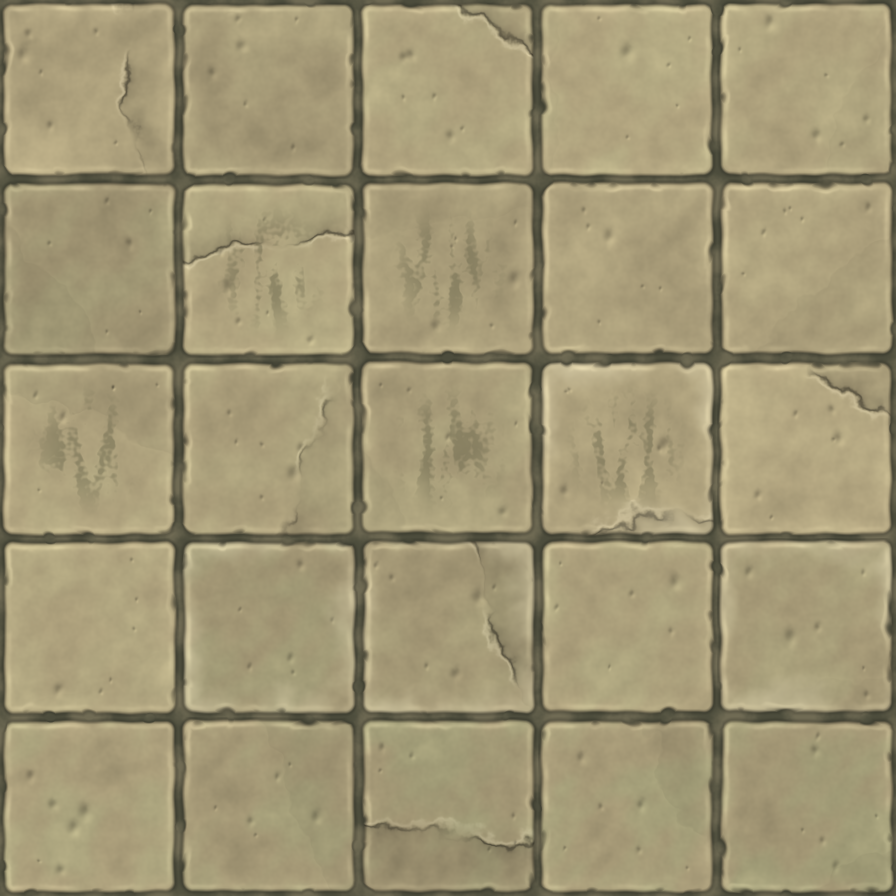
This texture is drawn by a WebGL 1 fragment shader. Its source:

```glsl
precision highp float;
// Five by five worn sandstone floor tiles with dark olive grout.
// Each tile is a wobbly rounded box with its own tone, cracks, pits and stains;
// wrapping gradient noise adds the brushed mottling and keeps the edges seamless.
uniform vec2 u_resolution;

float hash(vec2 p) {
    vec3 q = fract((p.xyx + 17.0) * vec3(0.1031, 0.1030, 0.0973));
    q += dot(q, q.yzx + 33.33);
    return fract((q.x + q.y) * q.z);
}

float gradient(vec2 corner, vec2 offset, vec2 freq) {
    float a = 6.2832 * hash(mod(corner, freq) + freq);
    return dot(vec2(cos(a), sin(a)), offset);
}

// Gradient noise that wraps over the canvas for whole frequencies.
float noise(vec2 uv, vec2 freq) {
    vec2 p = uv * freq, i = floor(p), f = p - i;
    vec2 u = f * f * f * (f * (f * 6.0 - 15.0) + 10.0);
    vec2 e = vec2(1.0, 0.0);
    return mix(mix(gradient(i, f, freq), gradient(i + e, f - e, freq), u.x),
               mix(gradient(i + e.yx, f - e.yx, freq), gradient(i + 1.0, f - 1.0, freq), u.x), u.y);
}

float fbm(vec2 uv, vec2 freq) {
    float sum = 0.0, amp = 0.7;
    for (int i = 0; i < 4; i++) {
        sum += amp * noise(uv, freq);
        freq *= 2.0;
        amp *= 0.5;
    }
    return sum;
}

float roundBox(vec2 p, float halfSize, float radius) {
    vec2 q = abs(p) - halfSize + radius;
    return length(max(q, 0.0)) + min(max(q.x, q.y), 0.0) - radius;
}

float ridge(float x, float width) {
    x /= width;
    return exp(-x * x);
}

void main() {
    vec2 uv = gl_FragCoord.xy / u_resolution;
    vec2 id = floor(uv * 5.0), p = fract(uv * 5.0) - 0.5;
    float px = 5.0 / min(u_resolution.x, u_resolution.y);
    float broad = fbm(uv, vec2(10.0)), fine = fbm(uv, vec2(40.0));
    float grain = noise(uv, vec2(170.0));

    // Tile outline: hand-cut wobble, small offset and nicked edges
    vec2 wobble = vec2(noise(uv, vec2(23.0, 29.0)), noise(uv, vec2(31.0, 19.0)));
    vec2 q = p + 0.014 * wobble + 0.012 * (vec2(hash(id + 11.0), hash(id + 37.0)) - 0.5);
    float d = roundBox(q, 0.477, 0.055) + 0.06 * max(0.0, noise(uv, vec2(45.0)) - 0.22);

    // Stone tone: per-tile value, mottling and diagonal brush strokes
    float strokes = noise(vec2(uv.x + uv.y, uv.x - uv.y), vec2(9.0, 24.0));
    vec2 fromWarm = id - 3.0;
    float tone = 0.10 * (hash(id) - 0.5) + 0.04 * exp(-0.3 * dot(fromWarm, fromWarm));
    tone += 0.13 * broad + 0.06 * fine + 0.06 * strokes + 0.02 * grain;
    vec3 stone = vec3(0.665, 0.615, 0.477) * (1.0 + tone);
    float moss = 0.5 * hash(id + 43.0) + 0.5 * (1.0 - smoothstep(0.0, 2.0, id.y));
    stone += vec3(-0.05, -0.015, -0.02) * moss * smoothstep(-0.25, 0.35, broad + 0.5 * strokes);

    // Broken facets and cracks, lit from the upper left
    float angle = 6.2832 * hash(id + 5.0);
    float s = dot(p, vec2(cos(angle), sin(angle))) - mix(0.1, 0.45, hash(id + 23.0));
    s += 0.16 * broad + 0.05 * fine;
    float facet = smoothstep(-0.01, 0.01, s);
    float broken = step(0.68, hash(id + 61.0)) * smoothstep(-0.25, 0.1, noise(uv, vec2(12.0)));
    stone *= 1.0 - 0.06 * facet * hash(id + 29.0);
    stone *= 1.0 - broken * (0.35 * ridge(s, 0.012) + 0.15 * facet * exp(-10.0 * max(s, 0.0)));
    stone += 0.08 * broken * ridge(s + 0.026, 0.013);

    // Pits: dark upper wall, bright lower wall
    for (int i = 0; i < 6; i++) {
        vec2 seed = id + float(i) * vec2(7.0, 13.0) + 3.0;
        vec2 center = 0.8 * (vec2(hash(seed), hash(seed + 51.0)) - 0.5);
        float radius = mix(0.012, 0.042, pow(hash(seed + 83.0), 3.0));
        vec2 v = (p - center + 0.02 * fine) * vec2(1.3, 1.0) / radius;
        stone *= 1.0 + exp(-dot(v, v)) * (0.32 * dot(v, vec2(0.6, -0.8)) - 0.10);
    }

    // Dry brushed grime on a few tiles
    float streaks = noise(uv, vec2(60.0, 15.0)) + 0.4 * grain + 0.3 * broad;
    float grime = step(0.8, hash(id + 97.0)) * smoothstep(0.0, 0.35, streaks);
    grime *= 1.0 - smoothstep(0.12, 0.42, length(p));
    stone = mix(stone, vec3(0.46, 0.44, 0.33), 0.6 * grime);

    // Pale wash clinging to the borders of a few tiles
    float wash = step(0.8, hash(id + 71.0)) * smoothstep(-0.03, 0.2, d + 0.1 + 0.3 * broad);
    stone = mix(stone, vec3(0.79, 0.75, 0.62), 0.55 * wash);

    // Worn bright rim, stronger to the upper left, then a dark outer edge
    float facing = 0.5 + 0.5 * dot(normalize(q + 0.0001), vec2(-0.6, 0.8));
    float rim = ridge(d + 0.028, 0.014) * clamp(0.65 + 1.2 * noise(uv, vec2(35.0)), 0.0, 1.0);
    stone += vec3(1.0, 0.96, 0.8) * (rim * (0.06 + 0.07 * facing) + 0.02 * ridge(d + 0.05, 0.04));
    stone *= 1.0 - 0.3 * smoothstep(-0.018, 0.0, d);

    // Grout with uneven dirt, shaded where it meets the stone
    float dirt = smoothstep(-0.35, 0.4, noise(uv, vec2(25.0)) + 0.5 * fine);
    vec3 grout = mix(vec3(0.30, 0.30, 0.235), vec3(0.44, 0.42, 0.33), dirt);
    grout *= mix(0.82, 1.0, smoothstep(0.0, 0.025, d));

    float soft = max(px, 0.007);
    gl_FragColor = vec4(mix(stone, grout, smoothstep(-soft, soft, d)), 1.0);
}
```
